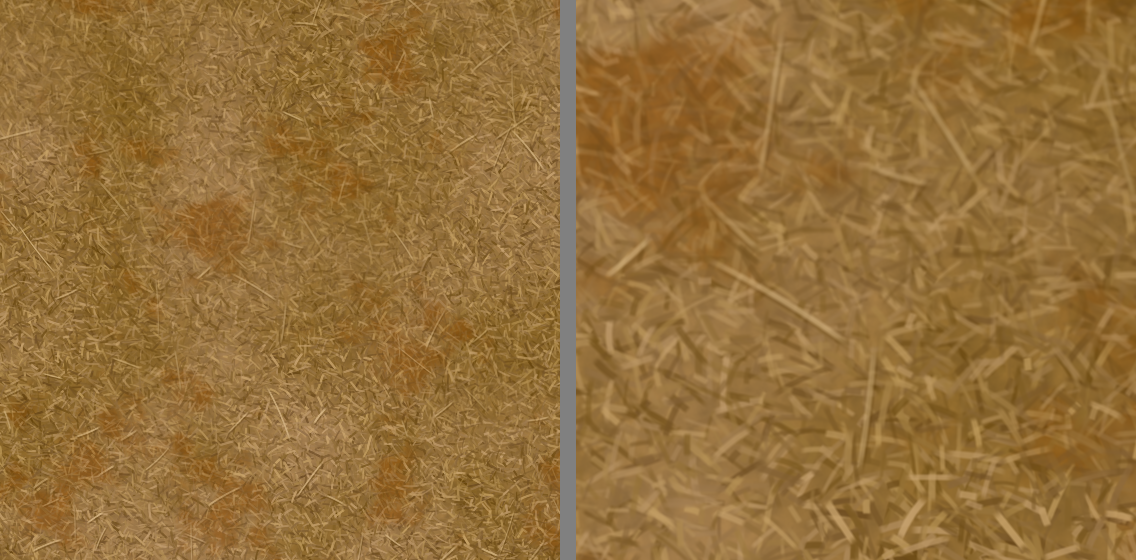
Left: the whole. Right: its middle third, enlarged.
Write a WebGL 2 fragment shader that draws this texture.

```glsl
#version 300 es
precision highp float;

uniform vec2 u_resolution;
out vec4 fragColor;

// Colours
const vec3 OCHRE = vec3(0.550, 0.408, 0.180);
const vec3 TAN = vec3(0.600, 0.455, 0.255);
const vec3 SOIL = vec3(0.530, 0.345, 0.100);
const vec3 BLADE_DARK = vec3(0.375, 0.245, 0.050);
const vec3 BLADE_PALE = vec3(0.790, 0.645, 0.425);
const vec3 STRAW = vec3(0.830, 0.705, 0.500);

// Sizes in canvas units
const int BLADE_LAYERS = 10;
const float CELL_LARGE = 0.027;
const float CELL_SMALL = 0.014;
const float BLADE_WIDTH = 0.0017;
const float STRAW_CELL = 0.085;
const float STRAW_WIDTH = 0.0018;
const float EDGE_SOFTNESS = 0.0009;

// Arrangement
const float MAIN_ANGLE = -0.55;
const float ANGLE_SPREAD = 1.7;
const float BLADE_SHARE = 0.85;
const float STRAW_SHARE = 0.25;

vec4 hash4(vec2 p) {
    vec4 q = fract(p.xyxy * vec4(0.1031, 0.1030, 0.0973, 0.1099));
    q += dot(q, q.wzxy + 33.33);
    return fract((q.xxyz + q.yzzw) * q.zywx);
}

float noise(vec2 p) {
    vec2 i = floor(p), f = fract(p);
    f = f * f * (3.0 - 2.0 * f);
    vec2 e = vec2(0.0, 1.0);
    return mix(mix(hash4(i).x, hash4(i + e.yx).x, f.x),
               mix(hash4(i + e.xy).x, hash4(i + e.yy).x, f.x), f.y);
}

float fbm(vec2 p) {
    float sum = 0.0, gain = 0.533;
    for (int i = 0; i < 4; i++) {
        sum += gain * noise(p);
        p = mat2(1.6, 1.2, -1.2, 1.6) * p + 7.3;
        gain *= 0.5;
    }
    return sum;
}

// Coverage of a tapered, slightly bent stalk centred on the origin
float stalk(vec2 p, float angle, float halfLength, float width, float bend, float soft) {
    float c = cos(angle), s = sin(angle);
    vec2 q = vec2(c * p.x + s * p.y, c * p.y - s * p.x);
    float along = q.x / halfLength;
    float across = abs(q.y + bend * halfLength * (along * along - 0.4));
    float body = 1.0 - smoothstep(width - soft, width + soft, across);
    return body * (1.0 - smoothstep(0.6, 1.0, abs(along)));
}

// One jittered layer of short blades
vec3 addBlades(vec3 color, vec2 uv, float cell, float seed, float angle,
               float cover, float soft, float depth) {
    vec2 home = floor(uv / cell);
    for (int k = 0; k < 9; k++) {
        vec2 id = home + vec2(k % 3, k / 3) - 1.0;
        vec4 place = hash4(id + seed);
        vec4 look = hash4(id + seed + 151.7);
        if (look.w > BLADE_SHARE) continue;
        vec2 p = uv - (id + place.xy) * cell;
        float turn = angle + ANGLE_SPREAD * (place.z + look.z - 1.0) * 1.3;
        float halfLength = cell * mix(0.3, 0.9, place.w);
        float width = BLADE_WIDTH * mix(0.55, 1.25, look.y);
        float bend = 0.18 * (look.z - 0.5);
        float mask = stalk(p, turn, halfLength, width, bend, soft);
        float tone = clamp(look.x * 0.88 + 0.15 * depth, 0.0, 1.0);
        vec3 tint = mix(BLADE_DARK, BLADE_PALE, tone);
        tint.b += 0.07 * (place.z - 0.5);
        color = mix(color, tint, mask * cover * mix(0.5, 0.85, look.y));
    }
    return color;
}

// Sparse long straws, each with a faint shadow below
vec3 addStraws(vec3 color, vec2 uv, float seed, float cover, float soft) {
    vec2 home = floor(uv / STRAW_CELL);
    for (int k = 0; k < 9; k++) {
        vec2 id = home + vec2(k % 3, k / 3) - 1.0;
        vec4 place = hash4(id + seed);
        vec4 look = hash4(id + seed + 83.1);
        if (look.w > STRAW_SHARE) continue;
        vec2 p = uv - (id + place.xy) * STRAW_CELL;
        float turn = MAIN_ANGLE + 3.0 * (place.z - 0.5);
        float halfLength = STRAW_CELL * mix(0.22, 0.8, place.w * place.w);
        float width = STRAW_WIDTH * mix(0.6, 1.0, look.x);
        float bend = 0.16 * (look.y - 0.5);
        float shadow = stalk(p + vec2(-0.001, 0.003), turn, halfLength, width, bend, soft);
        float body = stalk(p, turn, halfLength, width, bend, soft);
        color = mix(color, BLADE_DARK, 0.4 * shadow * cover);
        color = mix(color, STRAW, body * cover * mix(0.4, 0.85, look.z));
    }
    return color;
}

void main() {
    vec2 uv = gl_FragCoord.xy / u_resolution;

    // Broad fields: tone, bare soil, blur and direction
    float patches = fbm(uv * 6.0 + 3.7);
    float ragged = 0.6 * fbm(uv * 6.5 + 21.4) + 0.4 * fbm(uv * 24.0 + 61.2);
    float soil = smoothstep(0.54, 0.72, ragged);
    float haze = smoothstep(0.5, 0.85, noise(uv * 3.2 + 9.1) * 0.6 + 0.45 * uv.y);
    float angle = MAIN_ANGLE + 1.3 * (noise(uv * 4.0 + 40.6) - 0.5);
    float soft = max(EDGE_SOFTNESS * (1.0 + 0.7 * haze), 0.4 / u_resolution.y);
    float cover = (1.0 - 0.4 * soil) * (1.0 - 0.35 * haze);

    // Matted ground with fine mottling
    vec3 color = mix(OCHRE, TAN, smoothstep(0.25, 0.75, patches));
    color = mix(color, SOIL, 0.8 * soil);
    color *= 1.0 + 0.24 * (fbm(uv * 90.0) - 0.5);

    // Blades from deep and dark to high and pale
    for (int i = 0; i < BLADE_LAYERS; i++) {
        float depth = float(i) / float(BLADE_LAYERS - 1);
        float cell = mix(CELL_LARGE, CELL_SMALL, fract(float(i) * 0.618));
        color = addBlades(color, uv, cell, 37.0 * float(i) + 5.0, angle, cover, soft, depth);
    }
    color = addStraws(color, uv, 411.0, cover, soft);
    color = addStraws(color, uv + 0.037, 523.0, cover, soft);

    // Olive to tan drift over the whole field
    float drift = patches - 0.5 + 0.2 * (0.5 - uv.y);
    color += drift * vec3(0.07, 0.065, 0.11) - soil * vec3(0.0, 0.02, 0.03);
    fragColor = vec4(clamp(color, 0.0, 1.0), 1.0);
}
```
